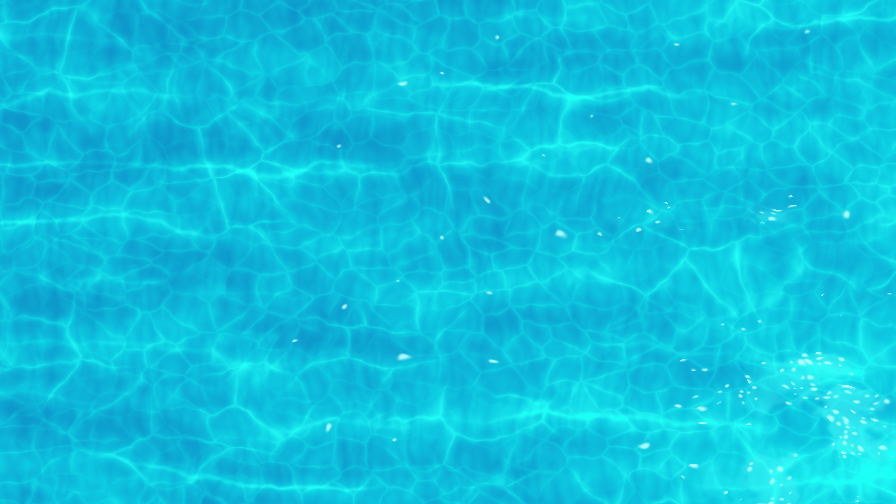
Give the GLSL for this texture, as a WebGL 2 fragment shader.

```glsl
#version 300 es
precision highp float;

#define CREST_ROWS 8.0
#define CREST_GAIN 0.15
#define MOTTLE_GAIN 0.075
#define FILAMENT_GAIN 0.17
#define STREAK_GAIN 0.09
#define BASE_TONE 0.705
#define GLINT_SIZE 0.014

uniform vec2 u_resolution;
out vec4 fragColor;

vec2 hash2(vec2 p) {
    return fract(sin(vec2(dot(p, vec2(127.1, 311.7)), dot(p, vec2(269.5, 183.3)))) * 43758.5);
}

// Layered, rotated sines: smooth and roughly within -1..1
float swell(vec2 p) {
    const mat2 turn = mat2(-0.32, 0.95, -0.95, -0.32);
    float sum = 0.0, amp = 0.5;
    for (int i = 0; i < 5; i++) {
        p = turn * p + 1.7;
        sum += amp * sin(p.x + 1.3 * sin(0.8 * p.y));
        p *= 1.8;
        amp *= 0.6;
    }
    return sum;
}

// Distances to the nearest and second nearest cell points
vec2 cells(vec2 p) {
    vec2 id = floor(p), f = fract(p), near = vec2(8.0);
    for (int y = -1; y <= 1; y++)
    for (int x = -1; x <= 1; x++) {
        vec2 o = vec2(x, y);
        float d = length(o + hash2(id + o) - f);
        near = d < near.x ? vec2(d, near.x) : vec2(near.x, min(near.y, d));
    }
    return near;
}

float filament(vec2 p, float sharpness) {
    vec2 near = cells(p);
    return exp(-sharpness * (near.y - near.x));
}

float spot(vec2 p, vec2 center, vec2 radius) {
    vec2 d = (p - center) / radius;
    return exp(-dot(d, d));
}

// Long wave crests: a thin jagged line in a soft band
float crests(vec2 p) {
    float phase = CREST_ROWS * p.y + 0.4 * swell(p * vec2(3.0, 4.0) + 3.0)
                + 0.07 * swell(p * vec2(25.0, 20.0) + 9.0);
    float row = floor(phase), d = fract(phase) - 0.5;
    float strength = smoothstep(-0.35, 0.65, swell(vec2(4.0 * p.x, 5.3 * row)));
    float band = exp(-30.0 * d * d), line = exp(-700.0 * d * d);
    return strength * (0.45 * band + 0.75 * line) + 0.15 * band;
}

// Scattered sparkles, denser where density is high
float glints(vec2 p, float size, float density) {
    vec2 g = p / (size * vec2(1.35, 0.9));
    vec2 id = floor(g), h = hash2(id + 41.0), k = hash2(id + 87.0);
    float d = length(fract(g) - mix(vec2(0.35), vec2(0.65), h));
    float radius = mix(0.12, 0.34, k.x);
    float soft = 0.12 + 0.5 / (u_resolution.y * size);
    return step(k.y, density) * (1.0 - smoothstep(radius - soft, radius + soft, d));
}

void main() {
    vec2 p = gl_FragCoord.xy / u_resolution.y;
    vec2 q = p + 0.02 * vec2(swell(p * 14.0), swell(p * 14.0 + 31.0));

    // Broad light and mottled water
    float glare = spot(p, vec2(1.64, 0.1), vec2(0.24, 0.18));
    float tone = BASE_TONE + 0.045 * (p.x - 0.9) - 0.035 * (p.y - 0.5) + 0.08 * glare;
    tone += MOTTLE_GAIN * swell(p * vec2(9.0, 22.0));
    tone += 0.4 * MOTTLE_GAIN * swell(p * vec2(38.0, 34.0) + 7.0);
    tone += STREAK_GAIN * (0.45 - cells(q * vec2(45.0, 16.0)).x);

    // Crests and broken caustic filaments
    tone += CREST_GAIN * crests(p);
    float patches = smoothstep(-0.4, 0.7, swell(p * vec2(8.0, 12.0) + 17.0));
    float web = patches * filament(q * vec2(7.0, 11.0), 12.0);
    web += 0.6 * (1.0 - 0.7 * patches) * filament(q * vec2(15.0, 22.0) + 5.0, 8.0);
    tone += FILAMENT_GAIN * web;
    tone = clamp(tone, 0.6, 1.0);

    // Water colour follows the tone
    vec3 color = vec3(0.05 + 0.06 * smoothstep(0.78, 0.95, tone), tone,
                      0.82 + 0.43 * (tone - 0.65));

    // Sun glints in the glare, a far band and the right side
    float zone = 0.5 * glare + 0.4 * spot(p, vec2(1.42, 0.57), vec2(0.22, 0.025))
               + 0.3 * spot(p, vec2(1.69, 0.28), vec2(0.12, 0.08));
    float density = zone * smoothstep(-0.3, 0.5, swell(p * vec2(18.0, 30.0) + 23.0)) + 0.001;
    float sparkle = max(glints(q, GLINT_SIZE, density), glints(q + 0.37, 1.7 * GLINT_SIZE, 0.6 * density));
    color = mix(color, vec3(0.25, 0.97, 0.97), 0.6 * smoothstep(0.05, 0.5, density));
    color = mix(color, vec3(0.72, 1.0, 0.99), 0.9 * sparkle);
    fragColor = vec4(color, 1.0);
}
```
